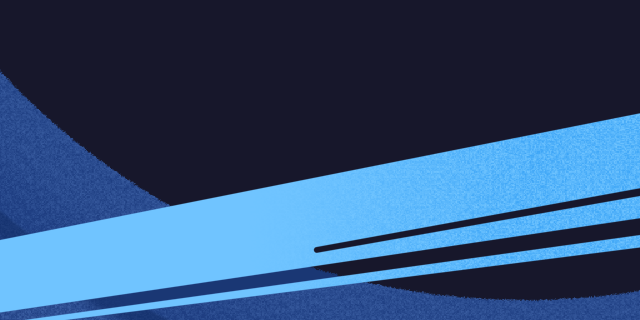
Give the GLSL for this background, as a Shadertoy shader.

```glsl
// Slanted sky-blue bands with a round-ended slit over a dark disc and grainy blue rings.

const vec3 NIGHT = vec3(0.090, 0.092, 0.168);
const vec3 DEEP_BLUE = vec3(0.100, 0.215, 0.455);
const vec3 RING_BLUE = vec3(0.120, 0.245, 0.510);
const vec3 DUSTY_BLUE = vec3(0.235, 0.375, 0.640);
const vec3 SKY = vec3(0.440, 0.770, 1.000);
const vec3 AZURE = vec3(0.235, 0.645, 0.965);

float hash(vec2 cell) {
    return fract(sin(dot(cell, vec2(127.1, 311.7))) * 43758.5453);
}

// Smoothly interpolated random values, from 0 to 1
float valueNoise(vec2 p) {
    vec2 cell = floor(p);
    vec2 f = fract(p);
    f = f * f * (3.0 - 2.0 * f);
    float low = mix(hash(cell), hash(cell + vec2(1.0, 0.0)), f.x);
    float high = mix(hash(cell + vec2(0.0, 1.0)), hash(cell + vec2(1.0)), f.x);
    return mix(low, high, f.y);
}

// Coverage of a shape from its signed distance
float fill(float dist, float blur) {
    return 1.0 - smoothstep(-blur, blur, dist);
}

// Signed height above the line that crosses x = 0 at y0 and x = 2 at y1
float aboveLine(vec2 p, float y0, float y1) {
    return p.y - mix(y0, y1, p.x * 0.5);
}

// Signed distance to a strip between an upper and a lower line
float strip(vec2 p, vec2 upper, vec2 lower) {
    return max(aboveLine(p, upper.x, upper.y), -aboveLine(p, lower.x, lower.y));
}

// Capsule whose radius grows from a to b
float taperedCapsule(vec2 p, vec2 a, vec2 b, float radiusA, float radiusB) {
    vec2 axis = b - a;
    float t = clamp(dot(p - a, axis) / dot(axis, axis), 0.0, 1.0);
    return length(p - a - axis * t) - mix(radiusA, radiusB, t);
}

// Grainy rings around the dark disc
vec3 backdrop(vec2 p, float grain, float blur) {
    const vec2 center = vec2(1.6406, 2.2995);
    const float discRadius = 2.237;
    float rim = length(p - center) - discRadius;

    float dust = 0.42 + 0.9 * (grain - 0.5) - 0.25 * smoothstep(0.1, 0.3, rim);
    vec3 color = mix(RING_BLUE, DUSTY_BLUE, clamp(dust, 0.0, 1.0));

    // Dark outer ring, and the dusty ground beyond it
    float outer = smoothstep(0.31, 0.325, rim);
    color = mix(color, DEEP_BLUE + 0.05 * (grain - 0.5), outer);
    float ground = smoothstep(0.36, 0.42, rim);
    color = mix(color, mix(RING_BLUE, DUSTY_BLUE, grain), ground);

    // Shade in the gap between the two bands
    float gap = fill(strip(p, vec2(0.0234, 0.318), vec2(-0.0104, 0.2656)), blur);
    color = mix(color, DEEP_BLUE, gap * smoothstep(0.26, 0.44, p.x));

    float roughRim = rim + 0.008 * (grain - 0.5);
    return mix(color, NIGHT, fill(roughRim, blur + 0.001));
}

void mainImage(out vec4 fragColor, in vec2 fragCoord) {
    // Canvas height is one unit; the width spans two
    vec2 p = fragCoord / iResolution.xy * vec2(2.0, 1.0);
    float blur = 0.8 / iResolution.y;
    float grain = mix(valueNoise(p * 190.0), hash(floor(p * 256.0)), 0.5);

    vec3 color = backdrop(p, grain, blur);

    // Band paint: smooth on the left, speckled on the right
    float speckle = smoothstep(0.7, 1.7, p.x);
    float tint = speckle * clamp(0.48 + 1.1 * (grain - 0.5), 0.0, 1.0);
    vec3 paint = mix(SKY, AZURE, tint);

    // Wide band with its slit, then the thin band
    float wide = strip(p, vec2(0.25, 0.646), vec2(0.0234, 0.318));
    float slit = taperedCapsule(p, vec2(0.990, 0.219), vec2(2.03, 0.405), 0.009, 0.012);
    float thin = strip(p, vec2(-0.0104, 0.2656), vec2(-0.026, 0.2266));
    color = mix(color, paint, fill(wide, blur));
    color = mix(color, NIGHT, fill(slit, blur));
    color = mix(color, paint, fill(thin, blur));

    fragColor = vec4(color, 1.0);
}
```
